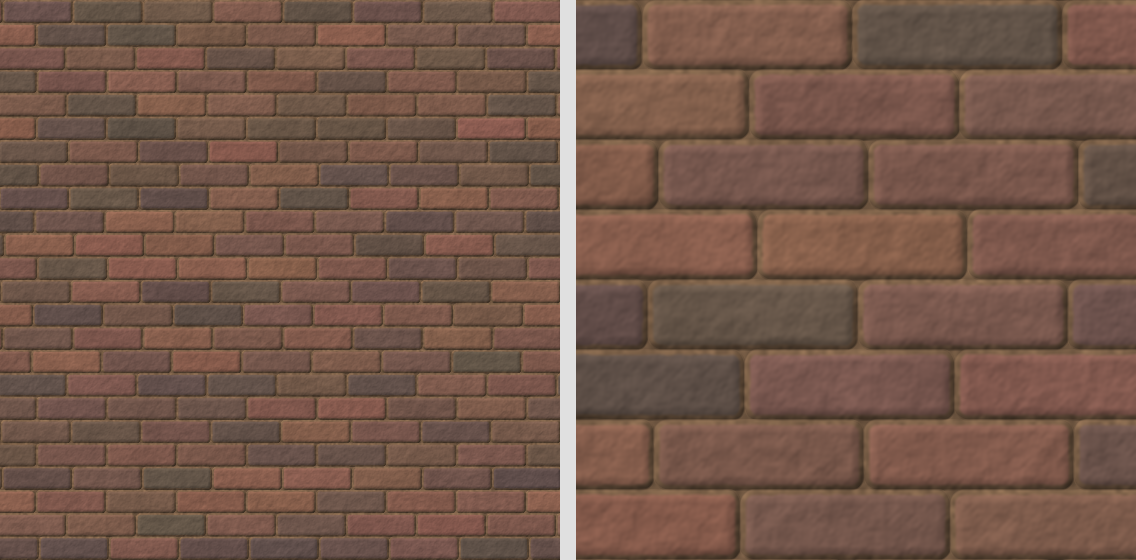
Left, the full canvas; right, a detail of the centre.
Give the GLSL for this texture, as a WebGL 1 fragment shader.

```glsl
precision highp float;

uniform vec2 u_resolution;

const vec2 GRID = vec2(8.0, 24.0);            // bricks across, courses up
const vec2 BRICK_HALF = vec2(0.0602, 0.0187);
const float CORNER = 0.0055;
const float BEVEL_IN = 0.0060;
const float BEVEL_OUT = 0.0022;
const float BEVEL_HEIGHT = 0.0021;
const float GRAIN_HEIGHT = 0.0012;
const float COURSE_JITTER = 0.13;

const vec3 ASH = vec3(0.365, 0.312, 0.285);
const vec3 CLAY = vec3(0.535, 0.365, 0.305);
const vec3 OCHRE_TINT = vec3(0.004, 0.013, -0.012);
const vec3 ROSE_TINT = vec3(0.004, -0.011, 0.005);
const vec3 MORTAR = vec3(0.430, 0.335, 0.250);
const vec3 LIGHT = vec3(-0.40, 0.52, 0.78);

float hash(vec2 p) {
  vec3 q = fract(p.xyx * 0.1031);
  q += dot(q, q.yzx + 33.33);
  return fract((q.x + q.y) * q.z);
}

// Value noise that repeats after "period" cells
float noise(vec2 p, float period) {
  vec2 i = floor(p);
  vec2 f = fract(p);
  f = f * f * (3.0 - 2.0 * f);
  vec2 a = mod(i, period);
  vec2 b = mod(i + 1.0, period);
  return mix(mix(hash(a), hash(vec2(b.x, a.y)), f.x),
             mix(hash(vec2(a.x, b.y)), hash(b), f.x), f.y);
}

float fractalNoise(vec2 uv, float cells) {
  float sum = 0.0;
  float weight = 0.55;
  for (int octave = 0; octave < 3; octave++) {
    sum += weight * noise(uv * cells, cells);
    cells *= 2.0;
    weight *= 0.5;
  }
  return sum;
}

// Running bond: each course shifts by half a brick plus a small offset
vec2 bondPosition(vec2 uv) {
  vec2 p = uv * GRID;
  float course = floor(p.y);
  float jitter = hash(vec2(mod(course, GRID.y), 71.0)) - 0.5;
  p.x += 0.5 * mod(course + 1.0, 2.0) + COURSE_JITTER * jitter;
  return p;
}

float roundedBox(vec2 p, vec2 halfSize, float radius) {
  vec2 q = abs(p) - halfSize + radius;
  return length(max(q, 0.0)) + min(max(q.x, q.y), 0.0) - radius;
}

float brickDistance(vec2 uv) {
  vec2 local = (fract(bondPosition(uv)) - 0.5) / GRID;
  float chipping = noise(uv * 180.0, 180.0) - 0.5;
  return roundedBox(local, BRICK_HALF, CORNER) + 0.0009 * chipping;
}

// Pillowed profile, steepest in the joint and flat on the brick face
float surfaceHeight(vec2 uv) {
  float rise = clamp((BEVEL_OUT - brickDistance(uv)) / (BEVEL_IN + BEVEL_OUT), 0.0, 1.0);
  float bevel = 1.0 - (1.0 - rise) * (1.0 - rise);
  return BEVEL_HEIGHT * bevel + GRAIN_HEIGHT * fractalNoise(uv, 90.0);
}

float relativeLight(vec2 uv, float eps) {
  vec2 dx = vec2(eps, 0.0);
  vec2 dy = vec2(0.0, eps);
  vec2 slope = vec2(surfaceHeight(uv + dx) - surfaceHeight(uv - dx),
                    surfaceHeight(uv + dy) - surfaceHeight(uv - dy)) / (2.0 * eps);
  vec3 normal = normalize(vec3(-slope, 1.0));
  return max(dot(normal, LIGHT), 0.0) / LIGHT.z;
}

vec3 brickColor(vec2 id) {
  float firing = hash(id + 13.0);
  float hue = hash(id + 57.0);
  float value = 0.97 + 0.06 * hash(id + 91.0);
  return (mix(ASH, CLAY, firing) + mix(ROSE_TINT, OCHRE_TINT, hue)) * value;
}

void main() {
  vec2 uv = gl_FragCoord.xy / u_resolution;
  float pixel = 1.0 / min(u_resolution.x, u_resolution.y);

  // Brick and sandy mortar base colours
  vec2 id = mod(floor(bondPosition(uv)), GRID);
  float edge = max(0.0014, 0.7 * pixel);
  float mortarMask = smoothstep(-edge, edge, brickDistance(uv) + 0.0008);
  vec3 mortar = MORTAR * (0.88 + 0.24 * noise(uv * 256.0, 256.0));
  vec3 color = mix(brickColor(id), mortar, mortarMask);

  // Broad stains and fine mottling
  color *= 0.94 + 0.12 * fractalNoise(uv, 24.0);
  color *= 0.97 + 0.06 * noise(uv * 220.0, 220.0);

  // Light from the upper left
  color *= relativeLight(uv, 0.0008);
  gl_FragColor = vec4(color, 1.0);
}
```
